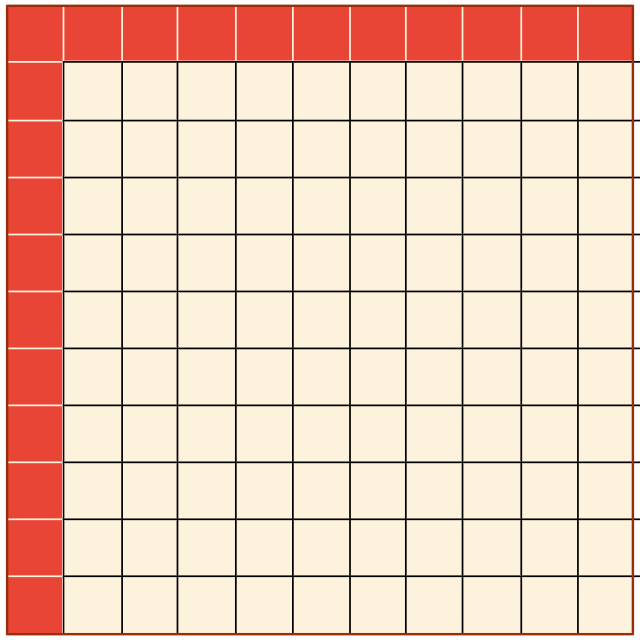
This pattern is drawn by a Shadertoy shader. Its source:

```glsl
const vec3 WHITE = vec3(1.0);
const vec3 CREAM = vec3(0.992, 0.949, 0.863);
const vec3 RED = vec3(0.91, 0.27, 0.21);
const vec3 BROWN = vec3(0.60, 0.18, 0.05);
const vec3 BLACK = vec3(0.0);

const int LINES = 10;
const float HALF_LINE = 0.00135;
const float HALF_BORDER = 0.0019;

// Slightly uneven column positions
const float COLUMNS[LINES] = float[LINES](
    0.0992, 0.1908, 0.2773, 0.3685, 0.4576,
    0.5469, 0.6341, 0.7227, 0.8145, 0.9030);

float rowPosition(int i) {
    float headerNudge = i == LINES - 1 ? 0.0027 : 0.0;
    return 0.0996 + 0.0890 * float(i) + headerNudge;
}

// Antialiased coverage of a signed distance
float cover(float dist, float pixel) {
    return clamp(0.5 - dist / pixel, 0.0, 1.0);
}

float boxDistance(vec2 p, vec2 low, vec2 high) {
    vec2 d = max(low - p, p - high);
    return length(max(d, 0.0)) + min(max(d.x, d.y), 0.0);
}

float columnDistance(float x) {
    float d = 1.0;
    for (int i = 0; i < LINES; i++) d = min(d, abs(x - COLUMNS[i]));
    return d;
}

float rowDistance(float y) {
    float d = 1.0;
    for (int i = 0; i < LINES; i++) d = min(d, abs(y - rowPosition(i)));
    return d;
}

void mainImage(out vec4 fragColor, in vec2 fragCoord) {
    vec2 p = fragCoord / iResolution.xy;
    float pixel = 1.0 / min(iResolution.x, iResolution.y);

    vec2 low = vec2(0.0111, 0.0091);
    vec2 high = vec2(0.9889, 0.9909);
    vec2 corner = vec2(COLUMNS[0], rowPosition(LINES - 1));
    float frame = boxDistance(p, low, high);
    float inside = cover(frame, pixel);

    // Header strips around the cream field
    float field = cover(max(corner.x - p.x, p.y - corner.y), pixel);
    vec3 color = mix(WHITE, mix(RED, CREAM, field), inside);

    // Pale dividers and the thin edge beside the field
    float columns = cover(columnDistance(p.x) - HALF_LINE, pixel);
    float rows = cover(rowDistance(p.y) - HALF_LINE, pixel);
    float edge = boxDistance(p, vec2(corner.x, -1.0), vec2(2.0, corner.y));
    float rim = cover(abs(edge - 0.0012) - 0.0009, pixel);
    color = mix(color, CREAM, max(max(columns, rows), rim) * inside);

    // Black grid, with row lines running past the right side
    float gridArea = cover(edge - HALF_LINE, pixel);
    float grid = max(columns * inside, rows) * gridArea;
    color = mix(color, BLACK, grid);

    // Outer frame
    color = mix(color, BROWN, cover(abs(frame) - HALF_BORDER, pixel));

    fragColor = vec4(color, 1.0);
}
```
